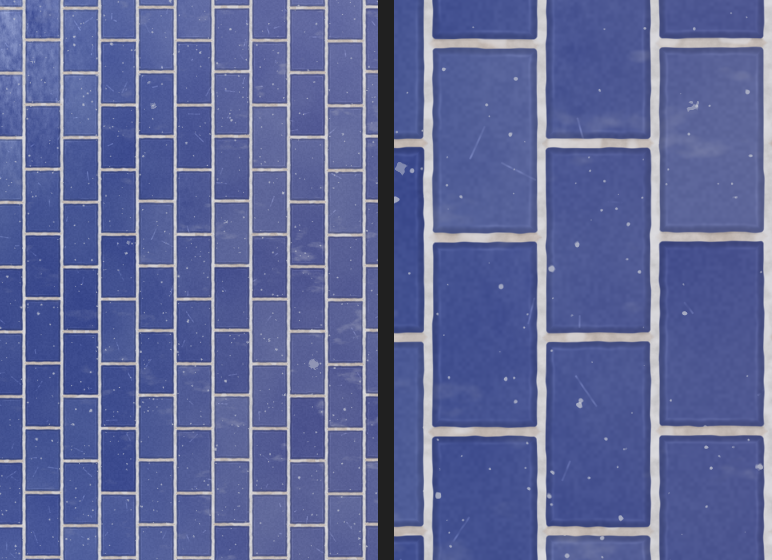
Left, the full canvas; right, a detail of the centre.
A Shadertoy shader for this texture:

```glsl
float hash(vec2 p) {
    vec3 q = fract(p.xyx * vec3(0.1031, 0.1030, 0.0973));
    q += dot(q, q.yzx + 33.33);
    return fract((q.x + q.y) * q.z);
}

vec2 hash2(vec2 p) {
    return vec2(hash(p + 17.3), hash(p + 71.9));
}

float noise(vec2 p) {
    vec2 i = floor(p), f = fract(p);
    f = f * f * (3.0 - 2.0 * f);
    return mix(mix(hash(i), hash(i + vec2(1, 0)), f.x),
               mix(hash(i + vec2(0, 1)), hash(i + vec2(1, 1)), f.x), f.y);
}

float fbm(vec2 p) {
    float sum = 0.0, amp = 0.5;
    for (int i = 0; i < 4; i++) {
        sum += amp * noise(p);
        p = mat2(1.6, 1.2, -1.2, 1.6) * p + 11.7;
        amp *= 0.5;
    }
    return sum / 0.9375;
}

float segment(vec2 p, vec2 a, vec2 b) {
    vec2 d = b - a;
    return length(p - a - d * clamp(dot(p - a, d) / dot(d, d), 0.0, 1.0));
}

// Small round chips, one candidate per grid cell
float chips(vec2 p, float scale, float density, float px) {
    vec2 cell = floor(p * scale);
    vec2 centre = 0.3 + 0.4 * hash2(cell);
    float radius = mix(0.05, 0.2, pow(hash(cell + 5.1), 3.0));
    float d = length(fract(p * scale) - centre) + 0.12 * (noise(p * 500.0) - 0.5) - radius;
    return step(hash(cell + 9.4), density) * (1.0 - smoothstep(-px, px, d / scale));
}

void mainImage(out vec4 fragColor, in vec2 fragCoord) {
    float px = 1.0 / iResolution.y;
    vec2 p = fragCoord * px;
    vec2 uv = fragCoord / iResolution.xy;

    // Ten columns, alternate ones shifted by half a tile
    vec2 pitch = vec2(0.1 * iResolution.x * px, 0.1155);
    vec2 grid = p / pitch - vec2(0.635, 0.0);
    float column = floor(grid.x);
    grid.y -= mod(column, 2.0) < 0.5 ? 0.037 : 0.541;
    grid.y += 0.03 * (hash(vec2(column, 3.0)) - 0.5);
    vec2 id = vec2(column, floor(grid.y)) + 20.0;
    vec2 local = (fract(grid) - 0.5) * pitch;

    // Rounded tile with slightly ragged edges
    vec2 wobble = vec2(noise(p * 150.0), noise(p * 150.0 + 40.0)) - 0.5;
    vec2 q = abs(local + wobble * 0.0009) - pitch * 0.5 + 0.0027 + 0.002;
    float edge = length(max(q, 0.0)) + min(max(q.x, q.y), 0.0) - 0.002;
    float tileMask = 1.0 - smoothstep(-px, px, edge);

    // Glaze: saturated at lower left, greyer to the right, each tile a little different
    float tint = hash(id);
    float cloud = fbm(p * 9.0 + id * 3.7);
    float dusty = smoothstep(0.2, 0.8, uv.x + 0.15 * (tint - 0.5));
    vec3 glaze = mix(vec3(0.25, 0.31, 0.565), vec3(0.335, 0.365, 0.58), dusty);
    glaze += (tint - 0.45) * vec3(0.05, 0.055, 0.035);
    glaze += (cloud - 0.45) * vec3(0.09, 0.09, 0.05);
    glaze += 0.05 * smoothstep(0.6, 1.0, uv.y);
    glaze += 0.035 * smoothstep(0.25, 0.0, uv.y) * (1.0 - dusty);
    glaze += 0.03 * (noise(p * 420.0) - 0.5);

    // Rippled reflections, strongest at the upper left
    float corner = smoothstep(0.33, 0.0, uv.x) * smoothstep(0.55, 0.9, uv.y);
    float band = exp(-pow((uv.x - 0.46) / 0.07, 2.0)) * smoothstep(0.15, 0.6, uv.y);
    float gloss = clamp(corner + 0.25 * band * hash(id + 2.6), 0.0, 1.0);
    float ripple = fbm(p * vec2(150.0, 85.0) + id * 5.0);
    float sheen = smoothstep(-0.035, 0.03, local.x + local.y * 0.4 + 0.03 * (tint - 0.5));
    glaze += gloss * (0.09 * sheen + 0.05 + 0.3 * (ripple - 0.45)) * vec3(1.0, 0.97, 0.72);

    // Pale smears and fine scratches
    float smear = smoothstep(0.66, 0.85, fbm(p * vec2(24.0, 48.0) + id * 7.3));
    smear *= 0.3 + 0.7 * fbm(p * 130.0);
    glaze = mix(glaze, vec3(0.63, 0.64, 0.73), 0.55 * smear * (0.4 + 0.6 * dusty));
    for (int i = 0; i < 3; i++) {
        vec2 key = id + float(i) * 13.7;
        vec2 start = (hash2(key) - 0.5) * pitch * 0.85;
        float angle = 6.2832 * hash(key + 4.2);
        float d = segment(local, start, start + 0.022 * hash(key + 8.8) * vec2(cos(angle), sin(angle)) + 0.001);
        float scratch = 1.0 - smoothstep(0.0, px + 0.0005, d);
        glaze += 0.14 * scratch * step(0.45, hash(key + 6.1)) * noise(p * 300.0);
    }

    // Dark rim and a thin lit lip along the tile border
    glaze *= 1.0 - 0.13 * smoothstep(-0.005, -0.001, edge);
    float lip = exp(-pow((edge + 0.0042) / 0.0009, 2.0));
    glaze += 0.06 * lip * noise(p * 60.0 + id);

    // Chipped glaze: sparse large marks, more small ones
    float wear = chips(p, 24.0, 0.025, px) * 0.5
               + chips(p + 3.1, 75.0, 0.06, px) * 0.75
               + chips(p + 7.7, 130.0, 0.07, px) * 0.7;
    glaze = mix(glaze, vec3(0.78, 0.79, 0.83), min(wear, 0.85));

    // Grout: pale uprights, browner bed joints with a shaded underside
    float bed = smoothstep(-0.001, 0.002, q.y - q.x);
    vec3 grout = mix(vec3(0.81, 0.805, 0.815), vec3(0.755, 0.71, 0.685), bed * (0.5 + 0.5 * noise(p * 50.0)));
    grout += 0.12 * (fbm(p * 220.0) - 0.5);
    grout -= 0.07 * bed * smoothstep(0.0, 0.002, -edge + 0.002) * step(local.y, 0.0);
    grout = mix(grout, vec3(0.88, 0.88, 0.9), 0.5 * smoothstep(0.6, 0.8, noise(p * 90.0 + 8.0)));

    fragColor = vec4(clamp(mix(grout, glaze, tileMask), 0.0, 1.0), 1.0);
}
```
